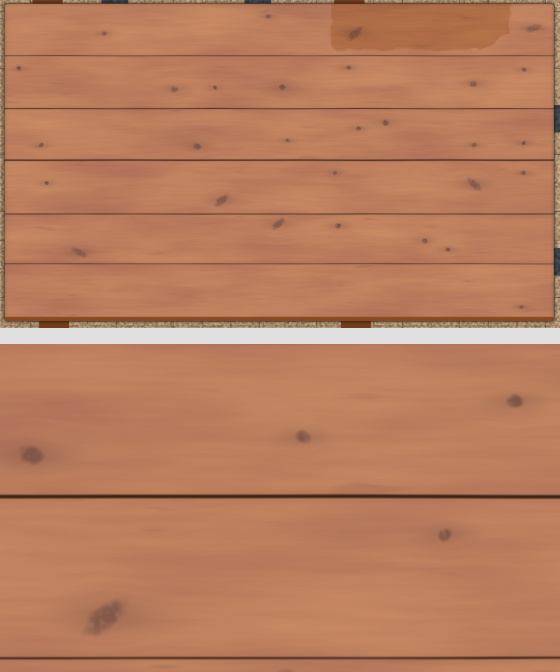
Top: the whole. Bottom: its middle third, enlarged.
Give the GLSL for this texture, as a WebGL 2 fragment shader.

```glsl
#version 300 es
precision highp float;
// A plank table top seen from above: six long boards of stained pine with
// dark seams, scattered knots and a damp patch, over gravel paving.
// Stretched gradient noise makes the grain; hashed cells place the knots.
uniform vec2 u_resolution;
out vec4 fragColor;

// Lengths are in canvas heights.
const float BOTTOM = 0.031, PITCH = 0.1597, CELL = 0.19;
const vec3 HONEY = vec3(0.775, 0.53, 0.38);
const vec3 RUSSET = vec3(0.695, 0.45, 0.35);
const vec3 DAMP = vec3(0.715, 0.455, 0.28);
const vec3 KNOT = vec3(0.43, 0.29, 0.25);
const vec3 EDGE = vec3(0.54, 0.29, 0.13);
const vec3 GAP = vec3(0.22, 0.12, 0.08);
const vec3 GRAVEL = vec3(0.70, 0.59, 0.46);
const vec3 SLATE = vec3(0.25, 0.27, 0.30);

vec2 hash2(vec2 p) {
  vec3 q = fract(p.xyx * vec3(0.1031, 0.1030, 0.0973));
  q += dot(q, q.yzx + 33.33);
  return fract((q.xx + q.yz) * q.zy);
}

float gradientDot(vec2 cell, vec2 offset) {
  float angle = 6.2832 * hash2(cell).x;
  return dot(vec2(cos(angle), sin(angle)), offset);
}

float noise(vec2 p) {
  vec2 i = floor(p), f = p - i, e = vec2(1, 0);
  vec2 u = f * f * f * (f * (f * 6.0 - 15.0) + 10.0);
  float low = mix(gradientDot(i, f), gradientDot(i + e, f - e), u.x);
  float high = mix(gradientDot(i + e.yx, f - e.yx), gradientDot(i + 1.0, f - 1.0), u.x);
  return 1.4 * mix(low, high, u.y);
}

float fbm(vec2 p) {
  float sum = 0.0, gain = 0.55;
  for (int i = 0; i < 4; i++, gain *= 0.5) {
    sum += gain * noise(p);
    p = p * 2.03 + 17.0;
  }
  return sum;
}

float roundBox(vec2 p, vec2 low, vec2 high, float r) {
  vec2 d = abs(p - 0.5 * (low + high)) - 0.5 * (high - low) + r;
  return length(max(d, 0.0)) + min(max(d.x, d.y), 0.0) - r;
}

float fill(float d, float soft) { return 1.0 - smoothstep(-soft, soft, d); }

// The boards differ slightly in width toward the bottom.
float seamHeight(float k) {
  return BOTTOM + PITCH * k - 0.005 * cos(3.14159 * k) * exp(0.55 - 0.55 * k);
}

// Knot core, dark streak beside it and sideways bend of the grain.
vec3 knots(vec2 p, float board) {
  vec3 sum = vec3(0);
  float middle = board - 2.5;
  float chance = 0.8 * exp(-0.16 * middle * middle);
  for (float i = -1.0; i < 2.0; i++) {
    vec2 id = vec2(floor(p.x / CELL) + i, board) + 5.0;
    vec2 pick = hash2(id * 3.7), place = hash2(id + 41.0), form = hash2(id + 83.0);
    if (pick.x > chance) continue;
    vec2 centre = vec2((id.x - 4.85 + 0.7 * place.x) * CELL,
                       seamHeight(board) + PITCH * (0.2 + 0.6 * place.y));
    float large = step(0.8, form.x);
    float r = mix(0.006, 0.0125, form.x * form.x);
    float tilt = (form.y - 0.5) * 1.6;
    vec2 q = p - centre;
    vec2 t = mat2(cos(tilt), -sin(tilt), sin(tilt), cos(tilt)) * q / r;
    t.x /= mix(1.2, 2.3, large);
    float d = length(t) + 0.2 * noise(p * 90.0);
    float core = (1.0 - smoothstep(0.5, 1.3, d)) * mix(0.65, 1.0, pick.y);
    sum.x = max(sum.x, core * mix(1.0, 0.75, large));
    vec2 s = q / (r * vec2(4.2, 1.4));
    sum.y += exp(-dot(s, s));
    sum.z += q.y * exp(-dot(q, q) / (r * r * 9.0));
  }
  return sum;
}

vec3 wood(vec2 p, float board) {
  vec3 knot = knots(p, board);
  vec2 g = vec2(p.x, p.y - 0.6 * knot.z) + board * vec2(3.1, 7.3);
  float broad = fbm(g * vec2(2.4, 9.0));
  float cloud = noise(g * vec2(5.0, 8.0) + 60.0);
  float rings = sin(75.0 * g.y + 9.0 * fbm(g * vec2(1.5, 8.0)));
  float fibre = fbm(g * vec2(9.0, 120.0));
  float tone = 0.43 + 0.85 * broad + 0.3 * cloud + 0.1 * rings + 0.28 * fibre;
  vec3 color = mix(HONEY, RUSSET, clamp(tone, -0.15, 1.4));
  float streak = smoothstep(0.34, 0.62, fbm(g * vec2(6.0, 40.0) + 30.0));
  color = mix(color, KNOT, 0.16 * streak + 0.26 * min(knot.y, 1.0));
  vec3 core = KNOT + 0.15 * max(0.0, noise(p * 130.0));
  return mix(color, core, 0.85 * knot.x);
}

vec3 paving(vec2 p, float px) {
  vec3 color = GRAVEL * (1.0 + 0.26 * noise(p * 110.0) + 0.12 * noise(p * 220.0));
  vec2 joint = abs(fract(p / 0.0872 + 0.43) - 0.5) * 0.0872;
  color *= 1.0 - 0.4 * fill(min(joint.x, joint.y) - 0.001, px);
  // Dark pavers recur along the top and the right side.
  vec2 beat = abs(fract((p - vec2(0.35, 0.202)) / 0.436 + 0.5) - 0.5) * 0.436;
  float top = fill(beat.x - 0.041, px) * step(0.9, p.y) * step(p.x, 1.0);
  float side = fill(beat.y - 0.042, px) * step(1.6, p.x);
  color = mix(color, SLATE * (1.0 + 0.3 * noise(p * 90.0)), max(top, side));
  // Two legs stick out below and above the top.
  float leg = abs(abs(p.x - 0.625 + 0.02 * step(0.5, p.y)) - 0.46) - 0.046;
  return mix(color, EDGE * 0.85, fill(leg, px));
}

void main() {
  vec2 p = gl_FragCoord.xy / u_resolution.y;
  float px = 0.75 / u_resolution.y;
  float board = 0.0, gap = 0.0, shade = 0.0;
  for (float k = 1.0; k < 6.0; k++) {
    float d = p.y - seamHeight(k) - 0.0008 * noise(vec2(p.x * 4.0, k));
    float centred = exp(-(k - 3.0) * (k - 3.0));
    float width = mix(0.0006, 0.0018, centred);
    float depth = mix(0.78 + 0.3 * noise(vec2(p.x * 7.0, k * 9.0)), 0.95, centred);
    board += step(0.0, d);
    gap = max(gap, depth * fill(abs(d) - width, 0.0008 + px));
    shade = max(shade, exp(-abs(d) / 0.004));
  }
  vec3 top = wood(p, board);

  // Damp patch with a ragged rim on the uppermost board.
  vec2 ragged = p + 0.012 * vec2(fbm(p * 18.0), fbm(p * 18.0 + 50.0));
  float patchDist = roundBox(ragged, vec2(1.01, 0.848), vec2(1.555, 1.1), 0.02);
  patchDist = max(patchDist, dot(ragged - vec2(1.5, 0.87), vec2(0.5, -0.87)));
  top = mix(top, top * DAMP / HONEY, 0.9 * fill(patchDist, 0.004) * step(4.5, board));

  // Seams, then the worn rim and the front edge.
  top = mix(top * (1.0 - 0.08 * shade), GAP, min(gap, 1.0));
  float outline = roundBox(p, vec2(0.0135, 0.021), vec2(1.689, 0.989), 0.010);
  top *= 1.0 - 0.2 * exp(outline / 0.004);
  top = mix(top, EDGE, fill(p.y - 0.034, 0.003));

  vec3 ground = paving(p, px) * (1.0 - 0.6 * exp(-max(outline, 0.0) / 0.004));
  fragColor = vec4(mix(ground, top, fill(outline, px)), 1.0);
}
```
